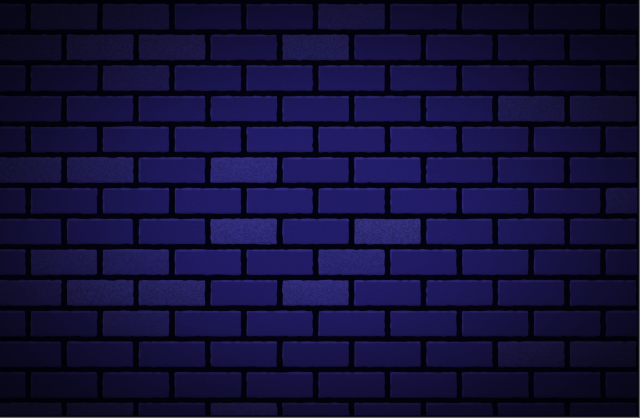
Write a Shadertoy shader that draws this texture.

```glsl
// Lengths are in canvas heights
const vec2  PITCH         = vec2(0.1719, 0.0734);
const vec2  HALF_BRICK    = vec2(0.0792, 0.0304);
const vec2  FIRST_CENTRE  = vec2(0.1534, 0.0400);
const float CORNER_RADIUS = 0.004;
const float ROUGHNESS     = 0.0026;
const float ROUGH_SCALE   = 95.0;
const float GRAIN_SCALE   = 300.0;
const float RIM_WIDTH     = 0.0065;
const float PALE_CHANCE   = 0.13;
const float ROWS_PER_TILE = 8.0;
const float BORDER_WIDTH  = 0.0027;
const float BORDER_GAP    = 0.0065;
const float EDGE_LIGHT    = 0.25;
const float CENTRE_LIGHT  = 1.06;

const vec3 MORTAR = vec3(0.012, 0.010, 0.062);
const vec3 BRICK  = vec3(0.125, 0.105, 0.380);
const vec3 PALE   = vec3(0.190, 0.175, 0.450);
const vec3 RIM    = vec3(0.195, 0.175, 0.490);
const vec3 BORDER = vec3(0.420, 0.420, 0.450);

float hash(vec2 p) {
    vec3 q = fract(vec3(p.xyx) * 0.1031);
    q += dot(q, q.yzx + 33.33);
    return fract((q.x + q.y) * q.z);
}

float valueNoise(vec2 p) {
    vec2 cell = floor(p), f = fract(p);
    f = f * f * (3.0 - 2.0 * f);
    return mix(mix(hash(cell), hash(cell + vec2(1, 0)), f.x),
               mix(hash(cell + vec2(0, 1)), hash(cell + vec2(1, 1)), f.x), f.y);
}

float roundedBox(vec2 p, vec2 halfSize, float radius) {
    vec2 q = abs(p) - halfSize + radius;
    return length(max(q, 0.0)) + min(max(q.x, q.y), 0.0) - radius;
}

// Surface of one brick; local.y points down
vec3 brickColour(vec2 local, vec2 id, vec2 p, float wobble) {
    float grain = valueNoise(p * GRAIN_SCALE) - 0.5;

    // A few bricks are paler, more so towards the top
    float pick = hash(id + 17.0);
    float pale = step(pick, PALE_CHANCE) * mix(0.45, 1.0, hash(id + 5.0));
    float topFade = 0.85 - 0.2 * local.y / HALF_BRICK.y;
    vec3 colour = mix(BRICK, PALE, pale * topFade);
    colour *= 0.97 + 0.06 * hash(id + 41.0);
    colour *= 1.0 + grain * mix(0.06, 0.28, pale);

    // Worn highlight along the top and left, faint shade at the bottom
    vec2 depth = local + HALF_BRICK + wobble;
    float topRim = 1.0 - smoothstep(0.4 * RIM_WIDTH, RIM_WIDTH, depth.y);
    float leftRim = 1.0 - smoothstep(0.2 * RIM_WIDTH, 0.8 * RIM_WIDTH, depth.x);
    colour = mix(colour, RIM, 0.7 * max(topRim, 0.75 * leftRim));
    float lowShade = smoothstep(HALF_BRICK.y - RIM_WIDTH, HALF_BRICK.y, local.y);
    return colour * (1.0 - 0.15 * lowShade);
}

void mainImage(out vec4 fragColor, in vec2 fragCoord) {
    vec2 uv = fragCoord / iResolution.xy;
    float aspect = iResolution.x / iResolution.y;
    float aa = 0.75 / iResolution.y;
    vec2 p = vec2(uv.x * aspect, 1.0 - uv.y);

    // Running bond: every second row shifts by half a brick
    vec2 grid = (p - FIRST_CENTRE) / PITCH + 0.5;
    float row = floor(grid.y);
    grid.x -= 0.5 * mod(row, 2.0);
    vec2 local = (fract(grid) - 0.5) * PITCH;
    vec2 id = vec2(floor(grid.x), mod(row, ROWS_PER_TILE)) + 20.0;

    // Chipped outline, trimmed before the right and bottom border
    float wobble = (valueNoise(p * ROUGH_SCALE + id * 7.0) - 0.5) * ROUGHNESS;
    float outline = roundedBox(local, HALF_BRICK, CORNER_RADIUS) + wobble;
    float toBorder = min(aspect - p.x, 1.0 - p.y);
    outline = max(outline, BORDER_GAP - toBorder);
    float cover = 1.0 - smoothstep(-aa, aa, outline);
    vec3 colour = mix(MORTAR, brickColour(local, id, p, wobble), cover);

    // Elliptical falloff, gentler on the mortar
    float radius = length(uv * 2.0 - 1.0);
    float light = mix(CENTRE_LIGHT, EDGE_LIGHT, smoothstep(0.25, 1.4, radius));
    colour *= mix(mix(light, 1.0, 0.3), light, cover);

    float border = 1.0 - smoothstep(BORDER_WIDTH - aa, BORDER_WIDTH + aa, toBorder);
    fragColor = vec4(mix(colour, BORDER, border), 1.0);
}
```
